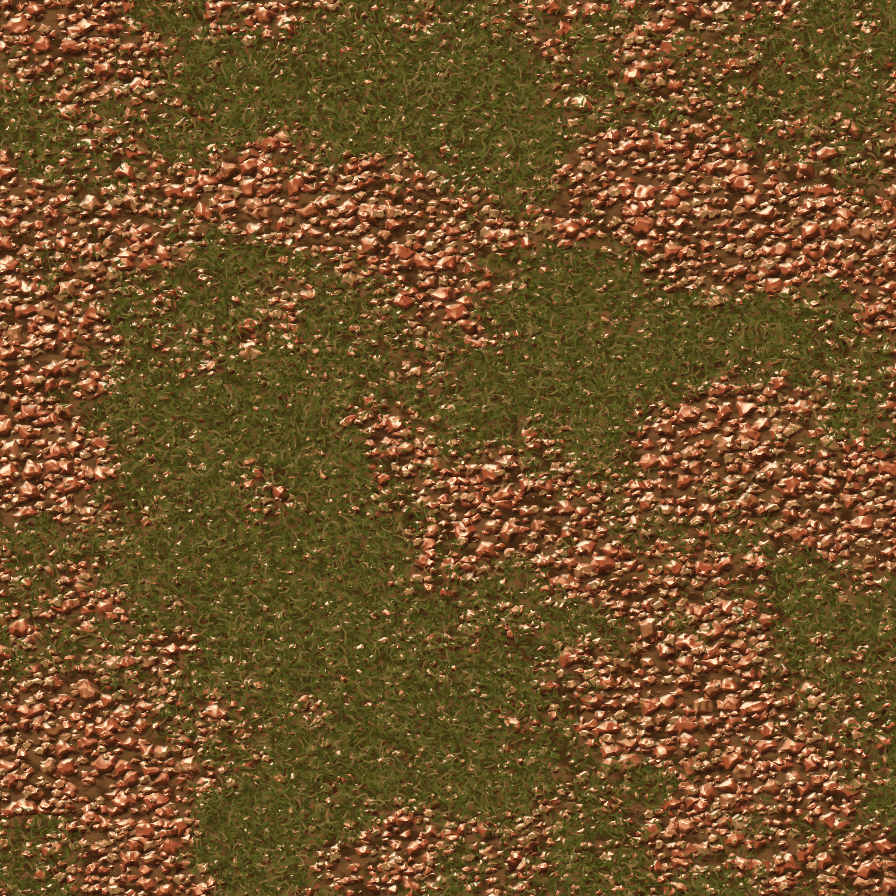
Give the GLSL for this texture, as a Shadertoy shader.

```glsl
const float TAU = 6.2832;
const vec3 SOIL_DARK = vec3(0.27, 0.16, 0.07);
const vec3 SOIL_LIGHT = vec3(0.47, 0.31, 0.17);
const vec3 STONE_SHADE = vec3(0.32, 0.15, 0.07);
const vec3 STONE_RUST = vec3(0.64, 0.31, 0.18);
const vec3 STONE_TAN = vec3(0.58, 0.43, 0.25);
const vec3 STONE_LIT = vec3(0.88, 0.60, 0.42);
const vec3 GLINT = vec3(1.0, 0.90, 0.75);
const vec3 GRASS_DARK = vec3(0.22, 0.21, 0.06);
const vec3 GRASS_LIGHT = vec3(0.40, 0.40, 0.15);
const vec3 GRASS_DRY = vec3(0.62, 0.47, 0.28);
const vec3 LIGHT = vec3(-0.34, 0.71, 0.62);

vec3 hash3(vec2 p) {
    vec3 q = fract(p.xyx * vec3(0.1031, 0.1030, 0.0973));
    q += dot(q, q.yxz + 33.33);
    return fract((q.xxy + q.yzz) * q.zyx);
}

float noise(vec2 p) {
    vec2 i = floor(p), f = fract(p);
    f = f * f * (3.0 - 2.0 * f);
    float low = mix(hash3(i).x, hash3(i + vec2(1, 0)).x, f.x);
    float high = mix(hash3(i + vec2(0, 1)).x, hash3(i + 1.0).x, f.x);
    return mix(low, high, f.y);
}

float fbm(vec2 p) {
    float sum = 0.0, amp = 0.5;
    for (int i = 0; i < 5; i++) {
        sum += amp * noise(p);
        p = mat2(1.6, 1.2, -1.2, 1.6) * p + 7.3;
        amp *= 0.5;
    }
    return sum;
}

// Faceted stones: slope in xy, height in z, random tint in w
vec4 stones(vec2 p, float seed, float coverage) {
    vec4 best = vec4(0.0);
    for (int y = -1; y <= 1; y++)
    for (int x = -1; x <= 1; x++) {
        vec2 cell = floor(p) + vec2(x, y);
        vec3 place = hash3(cell + seed);
        float growth = clamp((coverage - place.z) * 6.0, 0.0, 1.0);
        if (growth <= 0.0) continue;
        vec3 form = hash3(cell + seed + 57.0);
        vec2 q = (p - cell - 0.15 - 0.7 * place.xy) * vec2(0.95, 1.25);
        float radius = mix(0.38, 0.66, form.x) * growth;
        vec2 slope = (form.yz - vec2(0.5, 0.65)) * 0.9;
        float height = 0.42 + dot(q, slope);
        for (int i = 0; i < 6; i++) {
            float vary = fract(form.y * 17.0 + form.z * float(i + 3) * 5.3);
            float angle = TAU * (float(i) + 0.7 * vary) / 6.0;
            vec2 dir = vec2(cos(angle), sin(angle));
            float side = 1.4 * (radius * mix(0.75, 1.1, vary) - dot(q, dir));
            slope = mix(slope, -1.4 * dir, smoothstep(-0.1, 0.1, height - side));
            height = min(height, side);
        }
        if (height > best.z) best = vec4(slope, height, form.z);
    }
    return best;
}

vec3 addStones(vec3 ground, vec2 p, float seed, float coverage, float tan_share) {
    p += 0.25 * (vec2(noise(p * 2.3 + seed), noise(p * 2.3 + 50.0)) - 0.5);
    vec4 stone = stones(p, seed, coverage);
    float caster = stones(p + LIGHT.xy * 0.25, seed, coverage).z;
    float shadow = smoothstep(0.05, 0.4, caster - stone.z);
    float grain = noise(p * 5.0);
    vec2 slope = stone.xy + 1.1 * (vec2(grain, noise(p * 5.0 + 31.0)) - 0.5);
    float lit = dot(normalize(vec3(-slope, 1.0)), LIGHT);
    vec3 body = mix(STONE_RUST, STONE_TAN, smoothstep(0.3, 0.9, stone.w + tan_share - 0.3));
    vec3 col = mix(STONE_SHADE, body, smoothstep(-0.2, 0.45, lit));
    col = mix(col, STONE_LIT, smoothstep(0.60, 0.92, lit));
    col = mix(col, GLINT, smoothstep(0.86, 0.98, lit) * smoothstep(0.25, 0.6, grain));
    col *= mix(0.75, 1.05, smoothstep(0.0, 0.3, stone.z));
    col = mix(ground, col, smoothstep(0.02, 0.16, stone.z));
    return col * (1.0 - 0.4 * shadow);
}

// Curved, tapering blades scattered one per cell
vec3 addBlades(vec3 ground, vec2 p, float seed, float density, float depth) {
    vec3 col = ground;
    for (int y = -1; y <= 1; y++)
    for (int x = -1; x <= 1; x++) {
        vec2 cell = floor(p) + vec2(x, y);
        vec3 place = hash3(cell + seed);
        vec3 form = hash3(cell + seed + 91.0);
        float angle = TAU * place.z;
        vec2 dir = vec2(cos(angle), 0.8 * sin(angle));
        dir = normalize(dir);
        vec2 q = p - cell - place.xy;
        float along = dot(q, dir);
        float across = dot(q, vec2(-dir.y, dir.x)) + (form.y - 0.5) * along * along;
        float len = mix(0.35, 0.70, form.z);
        float t = clamp(along, -len, len);
        float dist = length(vec2(along - t, across));
        float width = 0.12 - 0.05 * t / len;
        float present = smoothstep(0.0, 0.12, density - form.x);
        float alpha = present * (1.0 - smoothstep(width - 0.08, width + 0.08, dist));
        float tone = clamp(0.3 + 0.35 * depth + 0.3 * t / len + 0.9 * (form.y - 0.5), 0.0, 1.0);
        vec3 blade = mix(GRASS_DARK, GRASS_LIGHT, tone);
        blade = mix(blade, GRASS_DRY, 0.8 * step(0.80, form.z) * tone);
        col = mix(col, blade, 0.85 * alpha);
    }
    return col;
}

void mainImage(out vec4 fragColor, in vec2 fragCoord) {
    vec2 uv = fragCoord / iResolution.y;

    // Patches of grass over stony soil, with ragged borders
    float patches = fbm(mat2(0.95, 0.3, -0.3, 0.95) * uv * vec2(5.5, 7.5) + 12.7);
    float grass = smoothstep(0.37, 0.66, patches + 0.14 * (noise(uv * 38.0) - 0.5));

    vec3 col = mix(SOIL_DARK, SOIL_LIGHT, smoothstep(0.28, 0.66, fbm(uv * vec2(70.0, 120.0))));
    col = addStones(col, uv * 78.0, 11.0, 1.0 - 0.3 * grass, 0.25 + 0.4 * grass);
    col = addStones(col, uv * 45.0, 140.0, 0.95 - 1.1 * grass, 0.6 * grass);

    for (int i = 0; i < 7; i++) {
        float layer = float(i);
        vec2 shift = vec2(0.37, 0.61) * layer;
        // Pebbles half buried in the grass
        if (i == 4) col = addStones(col, uv * 82.0, 320.0, 0.42 - 0.26 * grass, 0.55);
        col = addBlades(col, uv * (98.0 + 4.0 * layer) + shift, 210.0 + 37.0 * layer,
                        0.04 + 0.80 * grass, layer / 6.0);
    }
    fragColor = vec4(col, 1.0);
}
```
